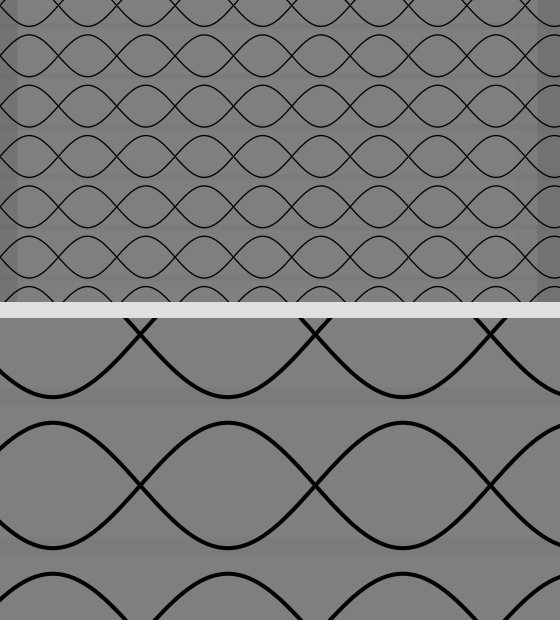
Top, the full canvas; bottom, a detail of the centre.
Reproduce this pattern procedurally as a Shadertoy shader.

```glsl
// Rows of lens shapes made by two mirrored sine waves, in black on mid grey.
// Each row is folded about its axis so one distance covers both waves;
// faint bands between the rows and at the side edges shade the ground.

#define PI 3.14159265
#define ROWS 6.0
#define LENS_WIDTH 0.19324    // all lengths are in canvas heights
#define ROW_PHASE 0.891       // height of the lowest row axis, in rows
#define AMPLITUDE 0.0692
#define LINE_WIDTH 0.0045
#define GROUND 0.497
#define INK 0.012
#define GAP_SHADE 0.014
#define EDGE_SHADE 0.045

// Approximate distance to the mirrored wave pair around y = 0
float wavePairDistance(vec2 p) {
    float k = PI / LENS_WIDTH;
    float wave = AMPLITUDE * abs(sin(k * p.x));
    float slope = AMPLITUDE * k * cos(k * p.x);
    return abs(abs(p.y) - wave) / sqrt(1.0 + slope * slope);
}

// Ground tone: dim strips between rows, darker bands at both sides
float groundTone(float x, float rowY, float aspect, float soft) {
    float strip = abs(fract(rowY - 0.03) - 0.03);
    float gap = 1.0 - smoothstep(0.08, 0.10, strip);
    float left = 1.0 - smoothstep(-soft, soft, x - 0.058);
    float right = smoothstep(-soft, soft, x - aspect + 0.075);
    float rightFringe = smoothstep(-soft, soft, x - aspect + 0.15);
    return GROUND - GAP_SHADE * gap - EDGE_SHADE * (left + 1.1 * right)
         - 0.006 * rightFringe * (1.0 - right);
}

void mainImage(out vec4 fragColor, in vec2 fragCoord) {
    vec2 p = fragCoord / iResolution.y;
    float aspect = iResolution.x / iResolution.y;
    float pixel = 1.0 / iResolution.y;

    // Fold the canvas into one row centred on its axis
    float rowY = p.y * ROWS - ROW_PHASE + 0.5;
    vec2 cell = vec2(p.x, (fract(rowY) - 0.5) / ROWS);

    // Antialiased line over the shaded ground
    float d = wavePairDistance(cell) - 0.5 * LINE_WIDTH;
    float line = clamp(0.5 - d / pixel, 0.0, 1.0);
    float tone = mix(groundTone(p.x, rowY, aspect, pixel), INK, line);
    fragColor = vec4(vec3(tone), 1.0);
}
```
